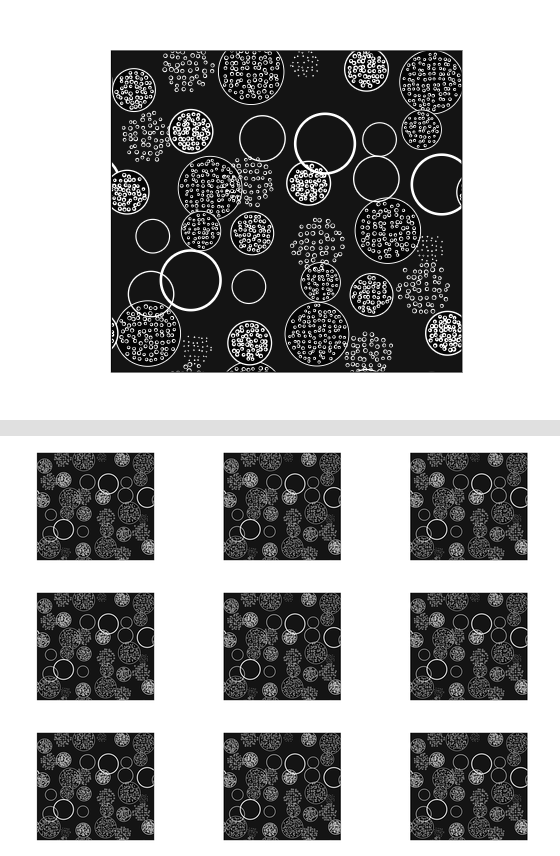
Top, the tile; bottom, the same tile 3 across and 3 down.
Give the GLSL for this pattern, as a Shadertoy shader.

```glsl
// Dark panel of scattered discs, hoops and clusters of tiny rings on a white ground.

const vec3 WHITE    = vec3(1.0);
const vec3 CHARCOAL = vec3(0.08);
const vec3 BLACK    = vec3(0.02);

const float ASPECT       = 4.0 / 3.0;           // tile width in tile heights
const vec2  PANEL_MIN    = vec2(0.264, 0.113);
const vec2  PANEL_SIZE   = vec2(0.837, 0.767);
const float PANEL_EDGE   = 0.0025;
const vec2  GRID         = vec2(6.0);           // whole number of discs each way
const float DISC_JITTER  = 0.50;
const float GRAIN_JITTER = 0.55;
const float GRAIN_STROKE = 0.0021;
const float BACK_RADIUS  = 0.075;               // larger discs lie behind the rest

// Disc styles: radius, outline width, grain spacing, grain radius.
// No outline gives a loose cluster, no grains give a hollow hoop.
const vec4 STYLES[12] = vec4[12](
    vec4(0.078, 0.0022, 0.0135, 0.0037),  // large speckled disc
    vec4(0.052, 0.0034, 0.0112, 0.0037),  // bright packed disc
    vec4(0.051, 0.0026, 0.0115, 0.0035),  // packed disc
    vec4(0.076, 0.0021, 0.0122, 0.0030),  // large fine disc
    vec4(0.040, 0.0028, 0.0,    0.0),     // small hoop
    vec4(0.038, 0.0,    0.0108, 0.0008),  // dot cluster
    vec4(0.054, 0.0032, 0.0,    0.0),     // medium hoop
    vec4(0.067, 0.0,    0.0160, 0.0043),  // ring cluster
    vec4(0.065, 0.0,    0.0152, 0.0040),  // ring cluster
    vec4(0.047, 0.0021, 0.0110, 0.0027),  // small fine disc
    vec4(0.052, 0.0031, 0.0113, 0.0036),  // packed disc
    vec4(0.071, 0.0062, 0.0,    0.0));    // bold hoop

vec2 hash22(vec2 p) {
    vec3 q = fract(vec3(p.xyx) * vec3(0.1031, 0.1030, 0.0973));
    q += dot(q, q.yzx + 33.33);
    return fract((q.xx + q.yz) * q.zy);
}

// Share of a pixel lying inside a shape of signed distance d
float coverage(float d, float px) {
    return clamp(0.5 - d / px, 0.0, 1.0);
}

// Share of a pixel inked by a line, correct for lines thinner than a pixel
float lineCoverage(float d, float width, float px) {
    return coverage(abs(d) - 0.5 * width, px) - coverage(abs(d) + 0.5 * width, px);
}

// Cellular noise: one small uneven ring in each jittered cell of a disc
float grains(vec2 p, vec4 style, vec2 seed, float px) {
    float spacing = style.z;
    float limit = style.x - style.w - 0.5 * GRAIN_STROKE - style.y;
    vec2 home = floor(p / spacing);
    float ink = 0.0;
    for (int y = -1; y <= 1; y++)
    for (int x = -1; x <= 1; x++) {
        vec2 cell = home + vec2(x, y);
        vec2 rnd = hash22(cell + seed);
        vec2 center = (cell + 0.5 + GRAIN_JITTER * (rnd - 0.5)) * spacing;
        if (length(center) > limit) continue;
        vec2 shape = hash22(cell + seed + 71.0);
        vec2 v = p - center;
        float dist = length(v);
        float turn = 6.2832 * shape.x;
        float lean = dot(v, vec2(cos(turn), sin(turn))) / max(dist, 1e-5);
        float width = max(style.y, GRAIN_STROKE) * (0.9 + 0.3 * lean);
        float radius = style.w * mix(0.75, 1.15, shape.y);
        ink = max(ink, lineCoverage(dist - radius, width, px));
    }
    return ink;
}

// Paints one disc of the given style over the colour so far
vec3 paintDisc(vec3 color, vec2 p, vec4 style, vec2 seed, float px) {
    float d = length(p) - style.x;
    if (d > style.y + px) return color;
    bool grainy = style.z > 0.0;
    if (grainy && style.y > 0.0) color = mix(color, BLACK, coverage(d, px));
    float ink = lineCoverage(d, style.y, px);
    if (grainy) ink = max(ink, grains(p, style, seed, px));
    return mix(color, WHITE, ink);
}

// Spreads the twelve styles evenly, three discs of each
int styleIndex(vec2 cell) {
    return int(mod(5.0 * cell.x + 6.0 * cell.y + 4.0 * floor(cell.y / 2.0), 12.0));
}

// Wrapping field of discs, painted back layer first
vec3 discField(vec2 p, float px) {
    vec2 cellSize = PANEL_SIZE / GRID;
    vec2 home = floor(p / cellSize);
    vec3 color = CHARCOAL;
    for (int layer = 0; layer < 2; layer++)
    for (int y = -1; y <= 1; y++)
    for (int x = -1; x <= 1; x++) {
        vec2 cell = home + vec2(x, y);
        vec2 wrapped = mod(cell, GRID);
        vec4 style = STYLES[styleIndex(wrapped)];
        if ((style.x > BACK_RADIUS) != (layer == 0)) continue;
        vec2 jitter = DISC_JITTER * (hash22(wrapped + 17.0) - 0.5);
        vec2 center = (cell + 0.5 + jitter) * cellSize;
        color = paintDisc(color, p - center, style, 100.0 + 37.0 * wrapped, px);
    }
    return color;
}

void mainImage(out vec4 fragColor, in vec2 fragCoord) {
    float px = 1.0 / iResolution.y;
    vec2 p = fragCoord / iResolution.xy * vec2(ASPECT, 1.0);
    vec2 q = abs(p - PANEL_MIN - 0.5 * PANEL_SIZE) - 0.5 * PANEL_SIZE;
    float edge = max(q.x, q.y);

    // Panel with a thin black edge on the white ground
    vec3 panel = mix(BLACK, discField(p - PANEL_MIN, px), coverage(edge + PANEL_EDGE, px));
    fragColor = vec4(mix(WHITE, panel, coverage(edge, px)), 1.0);
}
```
